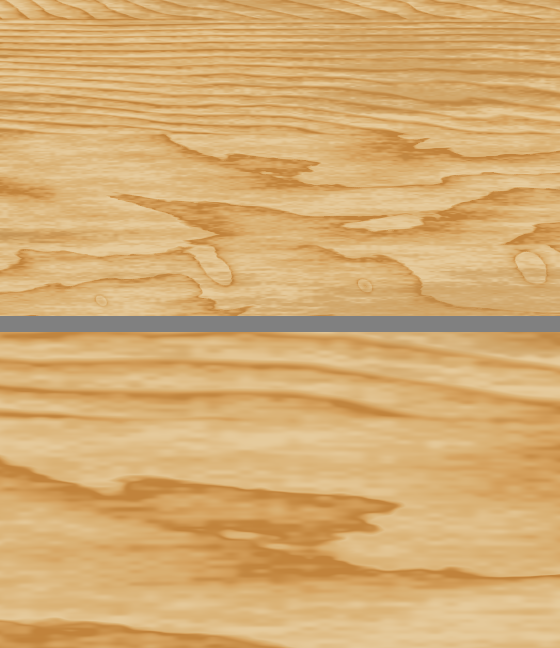
Top, the full canvas; bottom, a detail of the centre.
Write a WebGL 2 fragment shader that draws this texture.

```glsl
#version 300 es
precision highp float;
// Pale varnished wood: four horizontal boards with growth rings, small knots and fine fibres.

uniform vec2 u_resolution;
out vec4 fragColor;

const vec3 CREAM  = vec3(0.900, 0.795, 0.615);
const vec3 HONEY  = vec3(0.855, 0.695, 0.455);
const vec3 AMBER  = vec3(0.835, 0.630, 0.365);
const vec3 RUST   = vec3(0.755, 0.515, 0.235);
const vec3 UMBER  = vec3(0.755, 0.575, 0.335);

const vec3  SEAMS           = vec3(0.225, 0.575, 0.940); // board edges, bottom to top
const float SEAM_BLUR       = 0.004;
const float BASE_TONE       = 0.15;
const float RING_CONTRAST   = 0.92;
const float FIBRE_CONTRAST  = 0.46;
const float STREAK_CONTRAST = 0.34;
const float UMBER_AMOUNT    = 0.80;
const int   KNOTS           = 4;
const float KNOT_SPACING    = 0.48;

float hash(vec2 p) {
    vec3 q = fract(p.xyx * 0.1031);
    q += dot(q, q.yzx + 33.33);
    return fract((q.x + q.y) * q.z);
}

float valueNoise(vec2 p) {
    vec2 cell = floor(p), f = fract(p);
    f = f * f * (3.0 - 2.0 * f);
    float low  = mix(hash(cell), hash(cell + vec2(1, 0)), f.x);
    float high = mix(hash(cell + vec2(0, 1)), hash(cell + vec2(1, 1)), f.x);
    return mix(low, high, f.y);
}

// Layered, warped sines, roughly -0.7 to 0.7
float waves(vec2 p) {
    float sum = 0.0, amplitude = 0.5;
    for (int i = 0; i < 4; i++) {
        float k = float(i);
        p += 0.6 * sin(p.yx * 1.3 + k * vec2(1.7, 4.1));
        sum += amplitude * sin(p.x + 1.3 * k) * cos(p.y - 0.7 * k);
        p = mat2(1.6, 1.2, -1.2, 1.6) * p;
        amplitude *= 0.45;
    }
    return sum;
}

// Darkens slowly towards late wood, then returns quickly to early wood
float rings(float growth, float lineShare, float softness) {
    float f = fract(growth);
    float edge = clamp(1.5 * fwidth(growth), softness, 0.45);
    float body = mix(f * f, pow(f, 9.0), lineShare);
    return body * (1.0 - smoothstep(1.0 - edge, 1.0, f)) / (1.0 - 0.9 * edge);
}

// Bumps in the growth field that close the rings into islands
float knots(vec2 p) {
    float sum = 0.0;
    for (int i = 0; i < KNOTS; i++) {
        float k = float(i);
        vec2 centre = vec2((k + 0.3 + 0.5 * hash(vec2(k, 3.0))) * KNOT_SPACING,
                           0.03 + 0.13 * hash(vec2(k, 8.0)));
        float radius = i % 2 == 0 ? 0.018 : 0.060;
        vec2 d = (p - centre) / radius;
        d.x += 0.4 * d.y;
        sum += 1.3 * exp(-dot(d, d));
    }
    return sum;
}

void main() {
    vec2 p = gl_FragCoord.xy / u_resolution.y;

    // Fibres and broad streaks along the grain
    vec2 grain = vec2(p.x, p.y + 0.006 * sin(3.0 * p.x + 5.0 * p.y));
    float fibre = 0.55 * valueNoise(grain * vec2(14.0, 150.0))
                + 0.45 * valueNoise(grain * vec2(60.0, 230.0) + 17.0) - 0.5;
    float streak = valueNoise(grain * vec2(2.5, 38.0) + 5.0) - 0.5;
    float jag = 0.10 * fibre + 0.08 * streak;

    // Growth field of each board
    float knotty = 1.5 * waves(vec2(2.4, 8.0) * p + vec2(1.0, 2.6)) + 5.0 * p.y + knots(p) + jag;
    float broad = 1.7 * waves(vec2(2.0, 10.0) * p + vec2(4.3, 0.8)) + 6.0 * p.y + jag;
    float v = p.y - SEAMS.y;
    float bend = 1.0 - smoothstep(0.0, 0.33, v);
    float fine = 31.0 * v + 32.0 * v * v + 2.8 * p.x * bend
               + (0.40 + 0.75 * bend) * waves(vec2(3.2, 7.0) * p) + 1.2 * jag;
    float slanted = 7.0 * p.x + 22.0 * p.y + 1.9 * waves(vec2(2.3, 6.0) * p + 7.0) + jag;

    // Boards joined with soft seams
    vec3 above = smoothstep(SEAMS - SEAM_BLUR, SEAMS + SEAM_BLUR, vec3(p.y));
    float ring = mix(rings(knotty, 0.60, 0.06), rings(broad, 0.40, 0.06), above.x);
    ring = mix(ring, rings(fine, 0.10, 0.28), above.y);
    ring = mix(ring, rings(slanted, 0.35, 0.12), above.z);
    vec3 seamDistance = (p.y - SEAMS) / SEAM_BLUR;
    float seam = dot(exp(-seamDistance * seamDistance), vec3(0.04, 0.08, 0.18));

    // Tone to colour
    float tone = BASE_TONE + RING_CONTRAST * ring + seam
               + FIBRE_CONTRAST * fibre + STREAK_CONTRAST * streak;
    vec3 colour = mix(CREAM, HONEY, smoothstep(-0.08, 0.40, tone));
    colour = mix(colour, AMBER, smoothstep(0.34, 0.62, tone));
    colour = mix(colour, RUST, smoothstep(0.54, 0.92, tone));

    // Greyer brown patches, mostly in the broad-ringed board
    float shade = waves(vec2(1.6, 7.0) * p + vec2(9.0, 3.0)) + 0.6 * streak + 0.6 * fibre;
    float shadeShare = mix(0.45, 1.0, above.x * (1.0 - above.y));
    colour = mix(colour, UMBER, UMBER_AMOUNT * shadeShare * smoothstep(0.0, 0.55, shade));

    fragColor = vec4(colour, 1.0);
}
```
